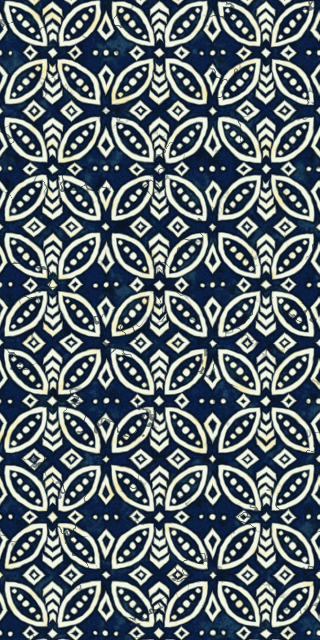
Write a Shadertoy shader that draws this pattern.

```glsl
// Indigo batik cloth: four-leaf rosettes with kites, chevrons and diamonds in cracked cream wax.

vec2 hashGradient(vec2 cell) {
    vec3 h = fract(cell.xyx * vec3(0.1031, 0.1030, 0.0973));
    h += dot(h, h.yzx + 33.33);
    return fract((h.xx + h.yz) * h.zy) * 2.0 - 1.0;
}

float gradientNoise(vec2 p) {
    vec2 i = floor(p), f = p - i;
    vec2 u = f * f * f * (f * (f * 6.0 - 15.0) + 10.0);
    vec2 e = vec2(1, 0);
    float low = mix(dot(hashGradient(i), f), dot(hashGradient(i + e), f - e), u.x);
    float high = mix(dot(hashGradient(i + e.yx), f - e.yx), dot(hashGradient(i + 1.0), f - 1.0), u.x);
    return mix(low, high, u.y);
}

float fbm(vec2 p) {
    float sum = 0.0, amp = 0.6;
    for (int i = 0; i < 4; i++) {
        sum += amp * gradientNoise(p);
        p = mat2(1.6, 1.2, -1.2, 1.6) * p + 7.3;
        amp *= 0.55;
    }
    return sum;
}

float diamond(vec2 p, vec2 halfSize) {
    p = abs(p);
    return (p.x / halfSize.x + p.y / halfSize.y - 1.0) * halfSize.x * halfSize.y / length(halfSize);
}

// Band of the given width lying just inside a shape's edge
float inset(float d, float width) {
    return abs(d + 0.5 * width) - 0.5 * width;
}

float leaf(vec2 p, float halfLength, float halfWidth) {
    p = abs(p);
    float offset = (halfLength * halfLength - halfWidth * halfWidth) / (2.0 * halfWidth);
    return (p.y - halfLength) * offset > p.x * halfLength
        ? length(p - vec2(0, halfLength))
        : length(p + vec2(offset, 0)) - offset - halfWidth;
}

// Signed distance to the wax, in one mirrored quarter of a repeat
float waxPattern(vec2 q, vec2 halfCell) {
    // Leaf with a row of seeds, along the diagonal
    vec2 axis = normalize(halfCell), r = q - 0.5 * halfCell;
    vec2 local = vec2(dot(r, vec2(axis.y, -axis.x)), dot(r, axis));
    float d = inset(leaf(local, 0.288, 0.138), 0.044);
    float seed = clamp(round(local.y / 0.083), -2.0, 2.0);
    vec2 s = local - vec2(0, seed * 0.083);
    d = min(d, mix(length(s), max(abs(s.x), abs(s.y)), 0.4) - 0.031 + 0.005 * abs(seed));

    // Kite tapering toward the rosette centre
    float kite = max(dot(q - vec2(0, 0.15), vec2(0.918, -0.397)),
                     dot(q - vec2(0, 0.435), vec2(0.789, 0.615)));
    d = min(d, inset(kite, 0.036));

    // Chevrons shrinking away from the rosette row
    float side = halfCell.x - q.x;
    for (int i = 0; i < 4; i++) {
        float k = float(i);
        float arm = abs(q.y - 0.09 - 0.097 * k - 0.85 * side) * 0.76 - 0.023;
        d = min(d, max(arm, side - 0.09 + 0.02 * k));
    }

    // Framed diamonds on both rows
    vec2 big = q - vec2(0.325, 0);
    d = min(d, inset(diamond(big, vec2(0.108, 0.098)), 0.034));
    d = min(d, diamond(big, vec2(0.026)));
    d = min(d, inset(diamond(q - vec2(0.29, halfCell.y), vec2(0.072, 0.066)), 0.027));

    // Small dots at the crossings and between the rosettes
    d = min(d, diamond(q - halfCell, vec2(0.046)));
    d = min(d, diamond(q, vec2(0.034)));
    d = min(d, length(q - vec2(0, halfCell.y)) - 0.024);
    return min(d, length(q - vec2(0.1, halfCell.y)) - 0.019);
}

void mainImage(out vec4 fragColor, in vec2 fragCoord) {
    // Three repeats across, five and a half down
    vec2 p = fragCoord / iResolution.x * 3.0;
    vec2 pitch = vec2(1.0, 1.088);

    // Hand-drawn wobble, then fold into a quarter repeat
    vec2 wobble = vec2(gradientNoise(p * 6.0), gradientNoise(p * 6.0 + 40.0)) * 0.016
                + vec2(gradientNoise(p * 19.0), gradientNoise(p * 19.0 + 80.0)) * 0.007;
    vec2 c = p + wobble - vec2(-0.006, 0.609);
    vec2 q = abs(c - pitch * round(c / pitch));
    float d = waxPattern(q, 0.5 * pitch) + 0.007 * gradientNoise(p * 9.0 + 15.0);

    // Mottled indigo ground, darkest beside the wax
    float cloud = fbm(p * 3.0), fine = fbm(p * 13.0 + 21.0);
    vec3 dye = mix(vec3(0.04, 0.12, 0.27), vec3(0.11, 0.25, 0.36),
                   smoothstep(0.0, 0.4, cloud + 0.7 * fine));
    float shade = smoothstep(0.02, 0.35, fbm(p * 5.0 + 60.0) + 0.4 * fine);
    float rim = 1.0 - smoothstep(0.008, 0.038, d + 0.02 * fine);
    dye = mix(dye, vec3(0.035, 0.07, 0.11), max(0.8 * shade, 0.75 * rim));
    dye *= 1.0 + 0.35 * gradientNoise(p * 45.0);

    // Cream with faint yellowing
    vec3 cream = mix(vec3(0.95, 0.97, 0.89), vec3(0.96, 0.92, 0.68),
                     smoothstep(0.0, 0.45, fbm(p * 4.0 + 33.0)));

    // Soft wax edge, broken by cracks and specks of wear
    float blur = max(0.011, 1.8 / iResolution.x);
    float wax = 1.0 - smoothstep(-blur, blur, d);
    float crack = 1.0 - smoothstep(0.006, 0.028, abs(fbm(p * 2.6 + 90.0)));
    crack *= smoothstep(0.0, 0.25, gradientNoise(p * 2.2 + 5.0));
    float speck = smoothstep(0.36, 0.55, fbm(p * 17.0 + 11.0));
    wax *= 1.0 - 0.6 * max(crack, speck);
    fragColor = vec4(mix(dye, cream, wax), 1.0);
}
```
